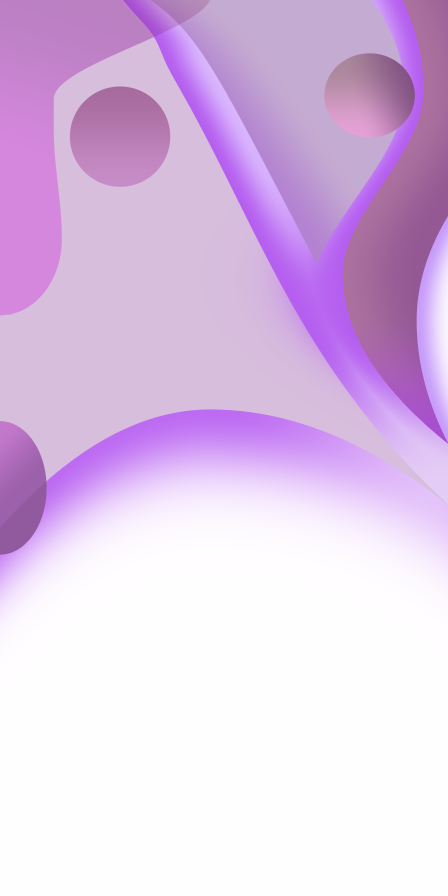
Write a WebGL 2 fragment shader that draws this background.

```glsl
#version 300 es
precision highp float;

#define MAUVE vec3(0.845, 0.745, 0.865)
#define VIOLET vec3(0.71, 0.37, 0.94)
#define LILAC vec3(0.85, 0.71, 0.99)
#define ORCHID vec3(0.835, 0.53, 0.87)
#define PLUM vec3(0.67, 0.44, 0.62)
#define PAPER vec3(1.0, 0.995, 1.0)
#define GLOW_REACH 0.14

uniform vec2 u_resolution;
out vec4 fragColor;

// Antialiased coverage of the region where d < 0
float inside(float d) {
    return clamp(0.5 - d / max(length(vec2(dFdx(d), dFdy(d))), 1e-5), 0.0, 1.0);
}

float bump(float x, float center, float width) {
    float q = (x - center) / width;
    return exp(-q * q);
}

float ellipse(vec2 p, vec2 center, vec2 radius) {
    return length((p - center) / radius) - 1.0;
}

// Height of the hill, measured down from the top
float hillEdge(float x) {
    float q = x - 0.469;
    return 0.914 + q * q * (q < 0.0 ? 1.2 : 0.757);
}

// Outlines below give x for a given depth y
float ribbonEdge(float y) {
    float t = y / 1.125;
    return 0.273 + 0.645 * y - 0.586 * t * (t - 0.18) * (1.0 - t)
        + 0.013 * bump(y, 0.08, 0.05);
}

float leafLeft(float y) {
    return 0.708 - 0.52 * (0.591 - y) - 0.065 * exp(-y / 0.07);
}

float leafRight(float y) {
    float q = max(0.195 - y, 0.0);
    return 0.901 - 1.91 * q * q - 0.208 * smoothstep(0.213, 0.664, y);
}

float bandLeft(float y) {
    float above = max(0.195 - y, 0.0), below = max(y - 0.612, 0.0);
    return 0.945 - 1.23 * above * above + 1.64 * below * below
        - 0.18 * smoothstep(0.208, 0.612, y);
}

float bandRight(float y) {
    float q = y - 0.716;
    return 0.93 + q * q * (q < 0.0 ? 1.28 : 0.94);
}

float blobEdge(float y) {
    float q = max(y - 0.534, 0.0) / 0.17;
    float side = 0.12 + 0.018 * smoothstep(0.29, 0.53, y);
    return side * sqrt(max(1.0 - q * q, 0.0))
        + 0.352 * (1.0 - smoothstep(-0.013, 0.221, y));
}

void main() {
    // Canvas is 1 wide and 2 tall, with y running down
    vec2 p = gl_FragCoord.xy / u_resolution * vec2(1.0, 2.0);
    p.y = 2.0 - p.y;
    float fromRibbon = p.x - ribbonEdge(p.y);
    float fromBand = p.x - bandLeft(p.y);
    float fromPocket = p.x - bandRight(p.y);
    float fromLeaf = p.x - leafLeft(p.y);
    float belowHill = p.y - hillEdge(p.x);

    // Mauve field with a soft shade beside the ribbon
    float shade = exp(min(fromRibbon, 0.0) / 0.045) * bump(p.y, 0.72, 0.13);
    vec3 color = mix(MAUVE, VIOLET, 0.4 * shade);

    // Ribbons, darkest along their outer edges
    float light = smoothstep(0.0, 0.095, min(fromRibbon, -fromBand));
    light *= 1.0 - 0.85 * bump(p.y, 0.68, 0.18);
    vec3 ribbon = mix(VIOLET, LILAC, light);
    ribbon = mix(ribbon, vec3(0.89, 0.80, 0.96), smoothstep(0.75, 1.08, p.y));
    color = mix(color, ribbon, inside(-fromRibbon));

    // Pointed leaf
    vec3 leaf = mix(vec3(0.70, 0.51, 0.82), vec3(0.77, 0.67, 0.82),
        smoothstep(0.0, 0.2, fromLeaf + 0.08 - 0.15 * p.y));
    float leafShape = max(-fromLeaf, p.x - leafRight(p.y));
    color = mix(color, leaf, inside(max(leafShape, p.y - 0.6)));

    // Plum band and the bright pocket on its right
    vec3 band = mix(PLUM, vec3(0.58, 0.35, 0.58), smoothstep(0.0, 0.16, fromBand));
    band = mix(band, vec3(0.66, 0.30, 0.82), smoothstep(0.68, 1.0, p.y));
    color = mix(color, band, inside(-fromBand));
    vec3 pocket = mix(PAPER, vec3(0.78, 0.61, 0.98), bump(max(fromPocket, 0.0), 0.0, 0.045));
    color = mix(color, pocket, inside(-fromPocket) * inside(p.y - 1.0));

    // White ground with a violet glow under the hill
    float glow = bump(max(belowHill, 0.0), 0.0, GLOW_REACH);
    glow *= mix(1.0, 0.4, smoothstep(0.5, 1.0, p.x));
    color = mix(color, mix(PAPER, vec3(0.74, 0.42, 0.95), glow), inside(-belowHill));

    // Corner blob, translucent over the ribbon and leaf
    vec3 blob = mix(vec3(0.73, 0.50, 0.76), ORCHID, smoothstep(0.0, 0.42, p.y - 0.3 * p.x + 0.05));
    blob = mix(blob, color * vec3(0.92, 0.82, 0.88), inside(-fromRibbon));
    color = mix(color, blob, inside(p.x - blobEdge(p.y)));

    // Three shaded discs
    vec3 disc = mix(vec3(0.66, 0.42, 0.62), vec3(0.78, 0.55, 0.78), smoothstep(0.19, 0.42, p.y));
    color = mix(color, disc, inside(ellipse(p, vec2(0.268, 0.305), vec2(0.112))));
    disc = mix(vec3(0.67, 0.53, 0.61), vec3(0.89, 0.63, 0.83), smoothstep(0.14, 0.30, p.y));
    disc = mix(disc, vec3(0.50, 0.31, 0.51), smoothstep(0.78, 0.95, p.x - 0.3 * (p.y - 0.21)));
    color = mix(color, disc, inside(ellipse(p, vec2(0.825, 0.213), vec2(0.101, 0.094))));
    disc = mix(vec3(0.77, 0.47, 0.80), vec3(0.61, 0.38, 0.67), smoothstep(0.95, 1.15, p.y + p.x));
    disc *= mix(1.0, 0.93, inside(-belowHill));
    color = mix(color, disc, inside(ellipse(p, vec2(0.0, 1.089), vec2(0.104, 0.149))));

    fragColor = vec4(color, 1.0);
}
```
